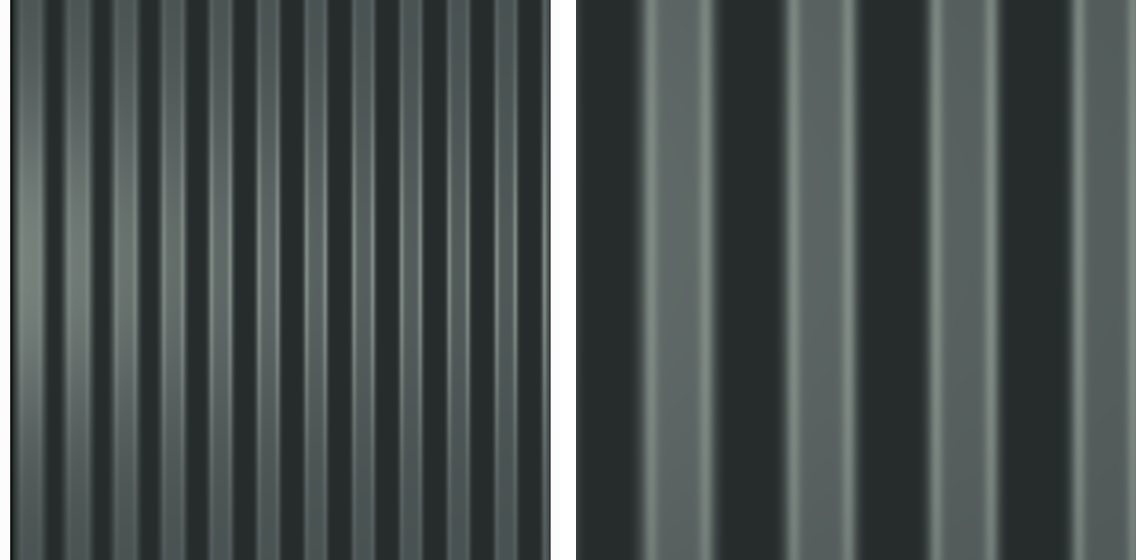
Left: the whole. Right: its middle third, enlarged.
A three.js fragment shader for this texture:

```glsl
// Dark grey-green corrugated metal sheet with vertical ridges, lit across its middle, on white.
varying vec2 vUv;

// Soft band around zero
float bell(float x, float width) {
  return exp(-x * x / (width * width));
}

void main() {
  float x = vUv.x;
  vec3 valley = vec3(0.150, 0.174, 0.174);
  vec3 dimFace = vec3(0.285, 0.320, 0.320);
  vec3 shine = vec3(0.530, 0.575, 0.550);

  // Distance from the nearest ridge centre, in ridge periods
  float ridge = abs(fract((x - 0.3943) / 0.0849 + 0.5) - 0.5);

  // Light falls on the middle height and fades to the right
  float glow = bell(vUv.y - 0.53, 0.30);
  float leftLight = exp(-2.0 * x);
  vec3 litFace = mix(vec3(0.275, 0.310, 0.310), vec3(0.485, 0.525, 0.505), leftLight);
  vec3 face = mix(dimFace, litFace, glow);

  // Flat ridge tops, with valleys that widen to the right
  float slopeEnd = mix(0.42, 0.32, smoothstep(0.0, 0.6, x));
  float top = 1.0 - smoothstep(0.17, slopeEnd, ridge);
  vec3 color = mix(valley, face, top);

  // Bright creases on both shoulders of each ridge
  float crease = bell(ridge - 0.19, 0.045);
  float creaseLight = (0.15 + 0.72 * glow) * mix(0.45, 1.0, smoothstep(0.0, 0.5, x));
  color = mix(color, shine, crease * creaseLight);

  // Dark side edges of the sheet
  color *= 1.0 - 0.75 * bell(x - 0.0195, 0.003);
  color *= 1.0 - 0.55 * bell(x - 0.9825, 0.002);

  // White margins
  float sheet = smoothstep(0.0170, 0.0195, x) * (1.0 - smoothstep(0.9820, 0.9845, x));
  gl_FragColor = vec4(mix(vec3(0.99), color, sheet), 1.0);
}
```
